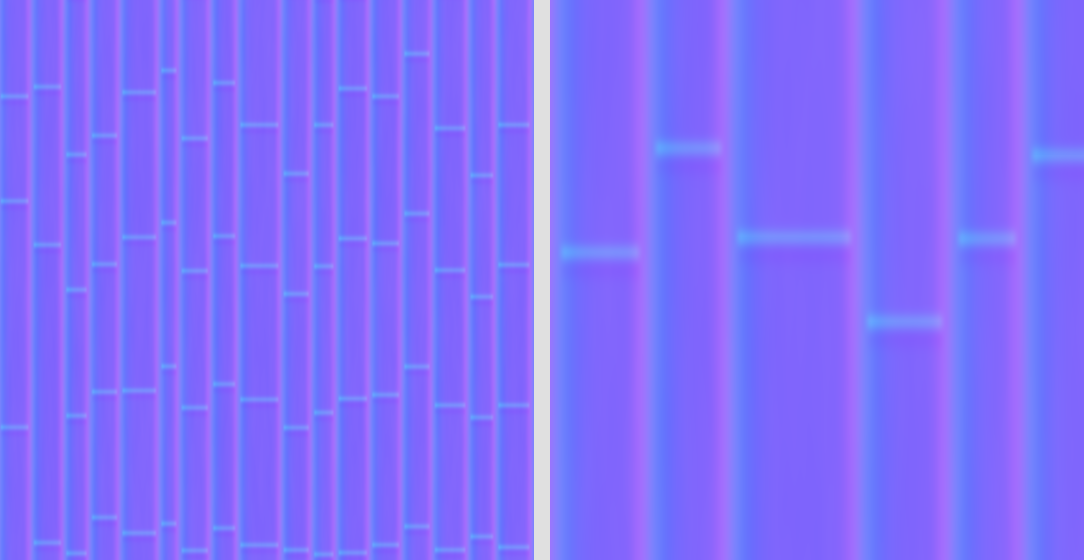
Left, the full canvas; right, a detail of the centre.
Give the GLSL for this texture map, as a WebGL 2 fragment shader.

```glsl
#version 300 es
precision highp float;
// Normal map of 17 upright plank columns with soft grooves and staggered end joints.

#define COLUMNS 17
#define JOINTS 4
#define SEAM_SHIFT 0.0027    // the first seam lies just left of the canvas
#define PINK_WIDTH 0.0062    // falling edge on the left of a seam
#define BLUE_WIDTH 0.0070    // rising edge on the right of a seam
#define BEVEL_WIDTH 0.0110   // wide shading beyond the blue edge
#define JOINT_WIDTH 0.0052
#define JOINT_JITTER 0.012
#define TINT_VARIATION 0.012
#define GRAIN_AMOUNT 0.016

uniform vec2 u_resolution;
out vec4 fragColor;

const vec3 PLANK_COLOR = vec3(0.502, 0.398, 0.99);

// Column widths, and heights of the first and last joint from the top, in thousandths.
const float WIDTHS[COLUMNS] = float[COLUMNS](
  62., 61., 48., 57., 73., 38., 59., 51., 81., 57., 46., 63., 60., 57., 67., 52., 68.);
const float FIRST_JOINT[COLUMNS] = float[COLUMNS](
  172., 155., 276., 242., 165., 126., 247., 148., 223., 310., 223., 158., 172., 96., 229., 313., 223.);
const float LAST_JOINT[COLUMNS] = float[COLUMNS](
  763., 969., 988., 924., 952., 935., 983., 943., 973., 982., 990., 987., 973., 940., 982., 958., 977.);

float hash(vec2 p) {
  vec3 q = fract(vec3(p.xyx) * 0.1031);
  q += dot(q, q.yzx + 33.33);
  return fract((q.x + q.y) * q.z);
}

vec2 gradient(vec2 cell) {
  float angle = 6.2832 * hash(cell);
  return vec2(cos(angle), sin(angle));
}

float gradientNoise(vec2 p) {
  vec2 i = floor(p), f = fract(p);
  vec2 u = f * f * f * (f * (f * 6.0 - 15.0) + 10.0);
  vec2 e = vec2(1.0, 0.0);
  float low = mix(dot(gradient(i), f), dot(gradient(i + e), f - e), u.x);
  float high = mix(dot(gradient(i + e.yx), f - e.yx), dot(gradient(i + 1.0), f - 1.0), u.x);
  return mix(low, high, u.y);
}

float bump(float distance_, float width) {
  float t = distance_ / width;
  return exp(-t * t);
}

// Red and green offsets around a seam; d is positive to its right.
vec2 seamShade(float d) {
  float pink = bump(d + 0.0052, PINK_WIDTH);
  float blue = bump(d - 0.0080, BLUE_WIDTH);
  float bevel = bump(d - 0.0125, BEVEL_WIDTH);
  float core = bump(d - 0.0027, 0.0075);
  float red = 0.125 * pink - 0.06 * blue - 0.04 * bevel + 0.012 * bump(d + 0.012, BEVEL_WIDTH);
  return vec2(red, 0.10 * core + 0.02 * bevel);
}

// Red and green offsets around a joint; d is positive below it.
vec2 jointShade(float d) {
  float line = bump(d, JOINT_WIDTH);
  float shadow = bump(d - 0.0105, 0.0065);
  return vec2(-0.025, 0.155) * line + vec2(0.004, -0.03) * shadow;
}

void main() {
  vec2 uv = gl_FragCoord.xy / u_resolution;
  vec2 p = vec2(fract(uv.x + SEAM_SHIFT), 1.0 - uv.y);

  // Find the column and its two seams.
  int column = 0;
  float left = 0.0, right = WIDTHS[0] * 0.001;
  for (int i = 1; i < COLUMNS; i++) {
    if (p.x < right) break;
    column = i;
    left = right;
    right += WIDTHS[i] * 0.001;
  }
  float fromLeft = p.x - left, fromRight = right - p.x;
  vec2 shade = seamShade(fromLeft) + seamShade(-fromRight);

  // Spread the joints down the column; the first two columns lack the third one.
  float inside = smoothstep(0.001, 0.007, fromLeft) * smoothstep(0.003, 0.009, fromRight);
  float plank = 0.0;
  for (int j = 0; j < JOINTS; j++) {
    if (column < 2 && j == 2) continue;
    float along = float(j) / float(JOINTS - 1);
    float height = mix(FIRST_JOINT[column], LAST_JOINT[column], along) * 0.001;
    if (j > 0 && j < JOINTS - 1)
      height += JOINT_JITTER * (2.0 * hash(vec2(column, j) + 7.0) - 1.0);
    shade += inside * jointShade(fract(p.y - height + 0.5) - 0.5);
    plank = mod(plank + step(height, p.y), float(JOINTS));
  }
  if (column < 2 && p.y > LAST_JOINT[column] * 0.001) plank = 0.0;

  // Vary each plank a little and add faint upright grain.
  float tint = hash(vec2(column, plank) + 19.0) - 0.5;
  float grain = gradientNoise(p * vec2(70.0, 7.0)) + 0.5 * gradientNoise(p * vec2(160.0, 18.0) + 31.0);
  shade += inside * TINT_VARIATION * tint * vec2(1.0, 0.7);
  shade += GRAIN_AMOUNT * grain * vec2(1.0, 0.5);

  fragColor = vec4(PLANK_COLOR + vec3(shade, 0.02 * shade.y), 1.0);
}
```
